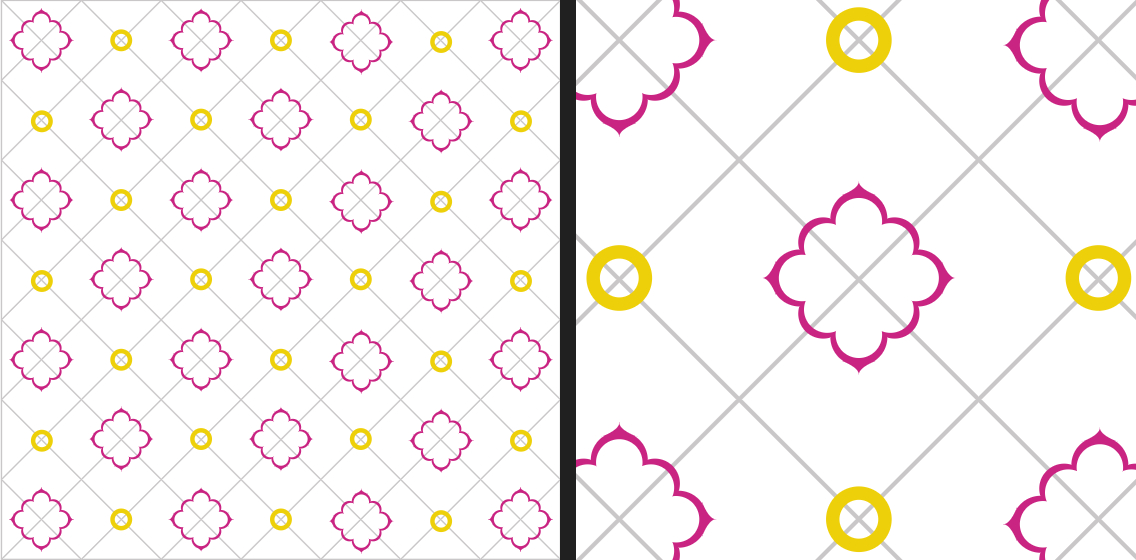
Left: the whole. Right: its middle third, enlarged.
This pattern is drawn by a three.js fragment shader. Its source:

```glsl
// Seven by seven lattice of grey diagonals with magenta quatrefoils and yellow rings in turn.
varying vec2 vUv;

const float CELLS = 7.0;
const float PITCH = 0.1426;                  // cell size on the canvas
const vec2 MARGIN = vec2(0.0026, 0.0007);    // left and top margins

const vec3 PAPER = vec3(1.0);
const vec3 GREY = vec3(0.79, 0.78, 0.785);
const vec3 MAGENTA = vec3(0.79, 0.14, 0.51);
const vec3 YELLOW = vec3(0.935, 0.815, 0.04);

float circle(vec2 p, vec2 centre, float radius) {
  return length(p - centre) - radius;
}

// Coverage of a shape from its signed distance
float fill(float d, float pixel) {
  return clamp(0.5 - d / pixel, 0.0, 1.0);
}

// One tip lobe and one diagonal lobe, in the folded octant
float lobes(vec2 p, float tipY, float tipRadius, float diagonal, float diagonalRadius) {
  return min(circle(p, vec2(0.0, tipY), tipRadius),
             circle(p, vec2(diagonal), diagonalRadius));
}

// Concave spike that closes to a point at the given height
float cusp(vec2 p, float top, float base) {
  float rise = max(top - p.y, 0.0);
  float flare = 21.0;
  float slope = 2.0 * flare * rise;
  float side = (p.x - flare * rise * rise) / sqrt(1.0 + slope * slope);
  return max(max(side, p.y - top), base - p.y);
}

// Outline of an eight-lobed quatrefoil with pointed tips
float quatrefoil(vec2 p) {
  p = abs(p);
  p = vec2(min(p.x, p.y), max(p.x, p.y));
  float outer = min(lobes(p, 0.247, 0.119, 0.149, 0.104), cusp(p, 0.404, 0.347));
  float inner = min(lobes(p, 0.237, 0.097, 0.132, 0.097), length(p) - 0.23);
  return max(outer, -inner);
}

float ring(vec2 p, float radius, float halfWidth) {
  return abs(length(p) - radius) - halfWidth;
}

// Both diagonals of every cell, with a frame around the lattice
float lattice(vec2 grid, vec2 local, float halfWidth) {
  vec2 a = abs(local);
  vec2 edge = abs(grid - 0.5 * CELLS) - 0.5 * CELLS;
  float box = max(edge.x, edge.y);
  float diagonals = max(abs(a.x - a.y) * 0.7071, box);
  return min(diagonals, abs(box)) - halfWidth;
}

// Small misplacement of some motifs; the run of low ones moves on in odd rows
vec2 drift(vec2 cell) {
  float odd = mod(cell.y, 2.0);
  float place = mod(cell.x - 4.0 - odd + CELLS, CELLS);
  float low = step(place, 1.5 + odd);
  return low * vec2(0.006, 0.021) - vec2(0.0, 0.007 * odd);
}

void main() {
  // Cells are counted across and down from the top left
  vec2 grid = (vec2(vUv.x, 1.0 - vUv.y) - MARGIN) / PITCH;
  float pixel = fwidth(grid.x);
  vec2 cell = floor(grid);
  vec2 local = grid - cell - 0.5;
  vec2 motif = local - drift(cell);

  vec3 colour = mix(PAPER, GREY, fill(lattice(grid, local, 0.0088), pixel));

  // Quatrefoils on even cells, rings on odd ones
  if (mod(cell.x + cell.y, 2.0) < 0.5) {
    colour = mix(colour, MAGENTA, fill(quatrefoil(motif), pixel));
  } else {
    colour = mix(colour, YELLOW, fill(ring(motif, 0.109, 0.028), pixel));
  }

  gl_FragColor = vec4(colour, 1.0);
}
```
